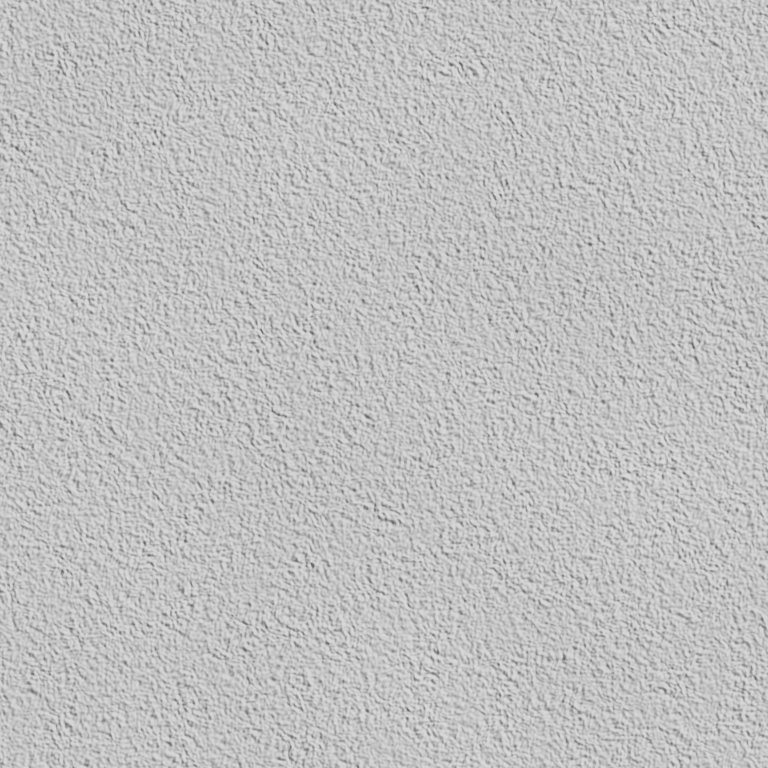
Give the GLSL for this texture, as a Shadertoy shader.

```glsl
// Integer hash giving a unit gradient per lattice point
vec2 latticeGradient(vec2 cell) {
    uvec2 v = uvec2(ivec2(cell)) * 1664525u + 1013904223u;
    v.x += v.y * 1664525u;
    v.y += v.x * 1664525u;
    v ^= v >> 16u;
    v.x += v.y * 1664525u;
    v.y += v.x * 1664525u;
    v ^= v >> 16u;
    return normalize(vec2(v & 65535u) / 32767.5 - 0.99999);
}

float gradientNoise(vec2 p) {
    vec2 cell = floor(p), f = p - cell;
    vec2 fade = f * f * f * (f * (f * 6.0 - 15.0) + 10.0);
    vec2 right = vec2(1, 0), up = vec2(0, 1);
    float a = dot(latticeGradient(cell), f);
    float b = dot(latticeGradient(cell + right), f - right);
    float c = dot(latticeGradient(cell + up), f - up);
    float d = dot(latticeGradient(cell + 1.0), f - 1.0);
    return mix(mix(a, b, fade.x), mix(c, d, fade.x), fade.y);
}

// Plaster surface: soft lumps, grains and fine grit, each turned off the axes
float plasterHeight(vec2 p) {
    mat2 turn = mat2(0.8, 0.6, -0.6, 0.8);
    p = turn * p + 3.7;
    float height = 0.5 * gradientNoise(p * 72.0);
    p = turn * p + 5.3;
    height += 0.7 * gradientNoise(p * 132.0);
    p = turn * p + 7.1;
    return height + 0.6 * gradientNoise(p * 212.0);
}

void mainImage(out vec4 fragColor, in vec2 fragCoord) {
    vec2 uv = fragCoord / iResolution.y;

    // Uneven trowelling bends the grain and varies its roughness
    vec2 bend = vec2(gradientNoise(uv * 34.0 + 11.0), gradientNoise(uv * 34.0 + 47.0));
    vec2 p = uv + 0.004 * bend;
    float roughness = 1.0 + 0.5 * gradientNoise(uv * 19.0 + 83.0);

    // Raking light from the upper right, with darker hollows
    vec2 towardLight = 0.0014 * normalize(vec2(0.78, 0.62));
    float lowSide = plasterHeight(p - towardLight);
    float highSide = plasterHeight(p + towardLight);
    float slope = lowSide - highSide;
    float hollow = 0.5 * (lowSide + highSide);
    float light = clamp(roughness * (3.9 * slope + 0.6 * hollow), -3.2, 2.2);

    // Soft highlights, deep shadows and faint large-scale shading
    float tone = 0.766 + 0.064 * light - 0.0135 * light * light;
    tone += 0.014 * gradientNoise(uv * 4.0 + 29.0);

    // Shadows turn slightly warm
    float shadow = smoothstep(0.74, 0.52, tone);
    fragColor = vec4(tone - shadow * vec3(0.0, 0.01, 0.018), 1.0);
}
```
